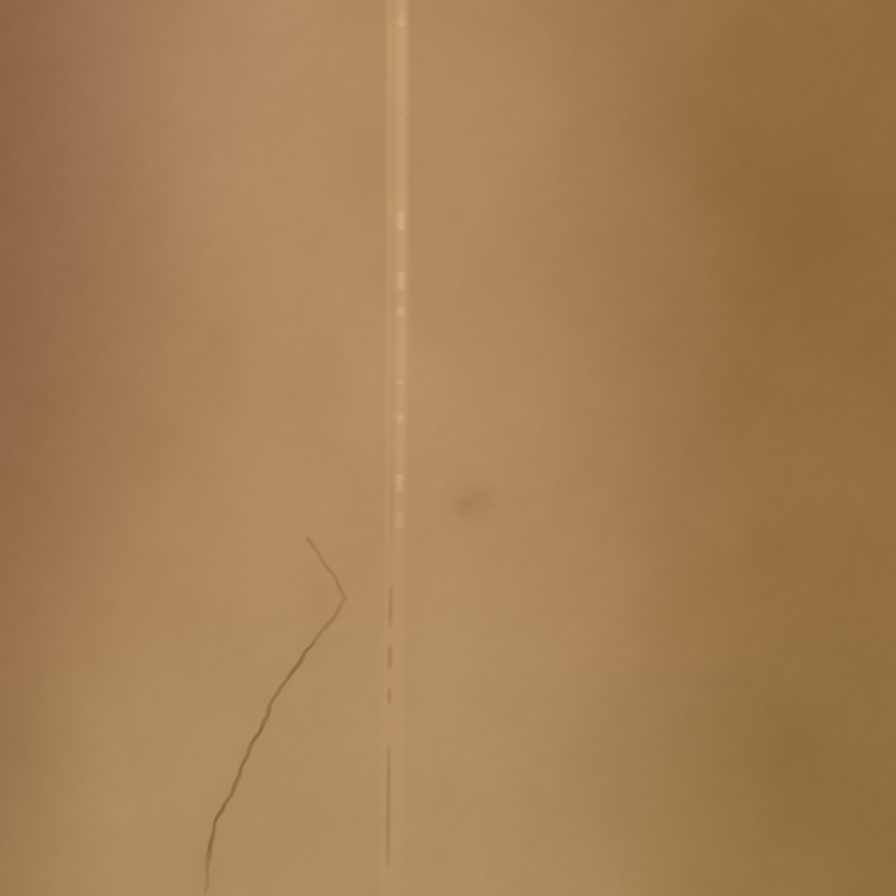
Write a WebGL 2 fragment shader that draws this texture.

```glsl
#version 300 es
precision highp float;
// A tan plaster or hide surface with a pale vertical ridge and a thin crack.
// Broad shading comes from smooth ramps, mottling from value noise, and the
// crack from distances to a jittered polyline.

uniform vec2 u_resolution;
out vec4 outColor;

#define LIGHT_TAN vec3(0.698, 0.550, 0.385)
#define LEFT_SHADE vec3(0.535, 0.380, 0.255)
#define RIGHT_SHADE vec3(0.575, 0.430, 0.255)
#define RIDGE_COLOR vec3(0.780, 0.625, 0.450)
#define CRACK_COLOR vec3(0.500, 0.355, 0.225)
#define RIDGE_HALF_WIDTH 0.0115
#define CRACK_HALF_WIDTH 0.0018
#define MOTTLE_AMOUNT 0.040
#define GRAIN_AMOUNT 0.016

float hash(vec2 p) {
    vec3 q = fract(vec3(p.xyx) * 0.1031);
    q += dot(q, q.yzx + 33.33);
    return fract((q.x + q.y) * q.z);
}

float noise(vec2 p) {
    vec2 cell = floor(p), f = fract(p);
    f = f * f * (3.0 - 2.0 * f);
    return mix(mix(hash(cell), hash(cell + vec2(1, 0)), f.x),
               mix(hash(cell + vec2(0, 1)), hash(cell + vec2(1, 1)), f.x), f.y);
}

float fbm(vec2 p) {
    float sum = 0.0, amp = 0.5;
    for (int i = 0; i < 4; i++) {
        sum += amp * noise(p);
        p = mat2(1.6, 1.2, -1.2, 1.6) * p + 17.3;
        amp *= 0.5;
    }
    return sum / 0.9375;
}

float segmentDistance(vec2 p, vec2 a, vec2 b) {
    vec2 pa = p - a, ba = b - a;
    return length(pa - ba * clamp(dot(pa, ba) / dot(ba, ba), 0.0, 1.0));
}

float blob(vec2 p, vec2 center, vec2 radius) {
    vec2 d = (p - center) / radius;
    return exp(-dot(d, d));
}

// Broad light and shade: dark sides, with the light band widening downwards
vec3 surface(vec2 p) {
    float leftDark = 1.0 - smoothstep(-0.10, 0.33, p.x + 0.13 * (1.0 - smoothstep(0.0, 0.6, p.y)));
    float rightDark = smoothstep(0.42, 0.90, p.x - 0.08 * (1.0 - p.y));
    vec3 color = mix(LIGHT_TAN, LEFT_SHADE, leftDark);
    color = mix(color, RIGHT_SHADE, rightDark);
    color += vec3(0.004, -0.006, 0.012) * smoothstep(0.4, 1.0, p.y) * (1.0 - smoothstep(0.3, 0.5, p.x));
    color += vec3(-0.012, 0.004, -0.004) * (1.0 - smoothstep(0.0, 0.5, p.y));
    color -= 0.020 * blob(p, vec2(0.86, 0.78), vec2(0.14, 0.18));
    color += 0.018 * blob(p, vec2(1.0, 0.47), vec2(0.10, 0.08));
    return color;
}

// Pale ridge, bright above and fading below, with flecks and a broken groove
vec3 addRidge(vec3 color, vec2 p) {
    float x = p.x - mix(0.437, 0.4435, smoothstep(0.0, 0.7, p.y));
    float body = 1.0 - smoothstep(RIDGE_HALF_WIDTH * 0.7, RIDGE_HALF_WIDTH * 1.35, abs(x));
    float strength = mix(0.16, 0.62, smoothstep(0.22, 0.85, p.y));
    strength *= 0.85 + 0.3 * noise(vec2(3.0, p.y * 30.0));
    color = mix(color, RIDGE_COLOR, body * strength);
    float rims = blob(vec2(x, 0), vec2(0.005, 0), vec2(0.004, 1)) - blob(vec2(x, 0), vec2(-0.005, 0), vec2(0.003, 1));
    color += 0.018 * rims * smoothstep(0.3, 0.6, p.y);
    float fleck = smoothstep(0.72, 0.95, noise(vec2(9.0, p.y * 75.0)));
    color += 0.06 * fleck * blob(vec2(x, 0), vec2(0.004, 0), vec2(0.004, 1)) * smoothstep(0.35, 0.45, p.y);
    float groove = smoothstep(0.40, 0.75, noise(vec2(5.0, p.y * 45.0))) * (1.0 - smoothstep(0.25, 0.55, p.y));
    return color - 0.07 * groove * blob(vec2(x, 0), vec2(-0.004, 0), vec2(0.0025, 1));
}

// Hooked crack: a faint upper spur, then a darker descending line
float crack(vec2 p) {
    vec2 path[9] = vec2[9](vec2(0.345, 0.398), vec2(0.387, 0.333), vec2(0.341, 0.271),
        vec2(0.312, 0.232), vec2(0.280, 0.167), vec2(0.267, 0.134),
        vec2(0.241, 0.082), vec2(0.234, 0.043), vec2(0.228, 0.005));
    p.x += 0.005 * (noise(p * 70.0) - 0.5);
    float dist = 1.0;
    for (int i = 0; i < 8; i++) dist = min(dist, segmentDistance(p, path[i], path[i + 1]));
    float strength = mix(0.30, 0.62, 1.0 - smoothstep(0.24, 0.33, p.y));
    strength *= mix(0.35, 1.0, smoothstep(0.01, 0.07, p.y)) * (0.7 + 0.5 * noise(p * 55.0));
    float line = 1.0 - smoothstep(CRACK_HALF_WIDTH * 0.4, CRACK_HALF_WIDTH * 2.0, dist);
    return strength * (line + 0.12 * exp(-dist * 160.0));
}

void main() {
    vec2 p = gl_FragCoord.xy / u_resolution;
    vec3 color = surface(p);

    // Soft mottling and fine slanted grain
    color += MOTTLE_AMOUNT * (fbm(p * vec2(9.0, 7.0) + 4.0) - 0.5);
    vec2 slanted = vec2(p.x + p.y, p.y - p.x);
    color += GRAIN_AMOUNT * (fbm(slanted * vec2(45.0, 80.0)) - 0.5);

    // Small stains beside the ridge and on the upper left
    float ragged = 0.5 + fbm(p * 60.0);
    color -= 0.040 * ragged * blob(p, vec2(0.527, 0.440), vec2(0.022, 0.018));
    color -= 0.016 * ragged * blob(p, vec2(0.245, 0.610), vec2(0.030, 0.050));
    color -= 0.014 * ragged * blob(p, vec2(0.355, 0.335), vec2(0.020, 0.030));

    color = addRidge(color, p);
    color = mix(color, CRACK_COLOR, clamp(crack(p), 0.0, 1.0));
    outColor = vec4(color, 1.0);
}
```
